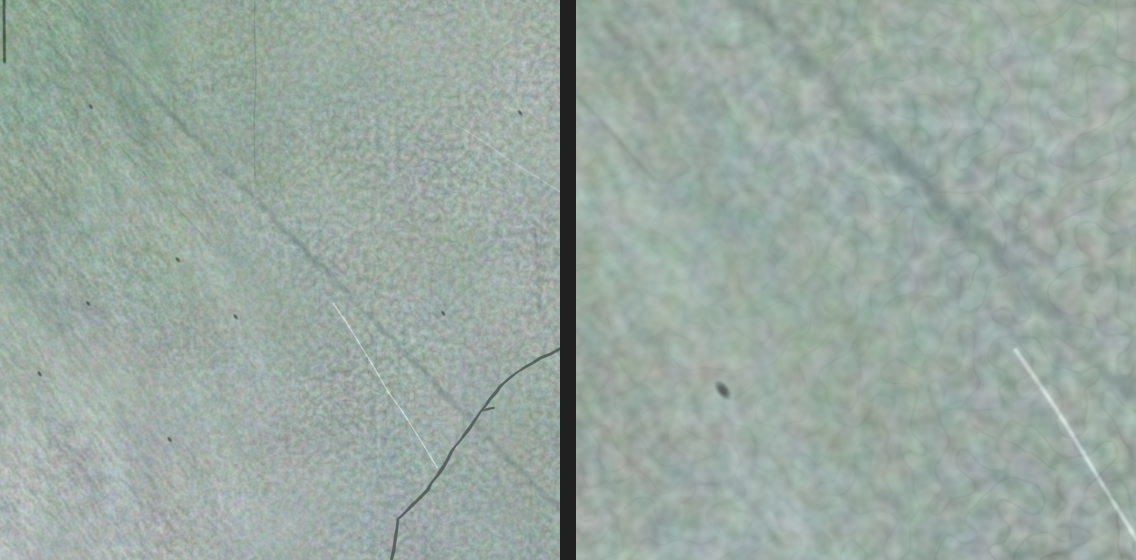
Left: the whole. Right: its middle third, enlarged.
A Shadertoy shader for this texture:

```glsl
// Weathered grey-green stone: fine mottled grain over slow colour gradients,
// brushed diagonally on the left, crossed by a blurred dark vein,
// pale scratches, sparse flecks and one sharp branching crack.

float hash(vec2 p) {
    vec3 q = fract(vec3(p.xyx) * 0.1031);
    q += dot(q, q.yzx + 33.33);
    return fract((q.x + q.y) * q.z);
}

vec2 gradient(vec2 cell) {
    float angle = 6.2832 * hash(cell);
    return vec2(cos(angle), sin(angle));
}

// Gradient noise, roughly -0.7 to 0.7
float noise(vec2 p) {
    vec2 i = floor(p), f = fract(p), e = vec2(0.0, 1.0);
    vec2 u = f * f * f * (f * (f * 6.0 - 15.0) + 10.0);
    float low = mix(dot(gradient(i), f), dot(gradient(i + e.yx), f - e.yx), u.x);
    float high = mix(dot(gradient(i + e.xy), f - e.xy), dot(gradient(i + e.yy), f - e.yy), u.x);
    return mix(low, high, u.y);
}

float fbm(vec2 p) {
    float sum = 0.0, amp = 1.0;
    for (int k = 0; k < 4; k++) {
        sum += amp * noise(p);
        p = mat2(1.6, 1.2, -1.2, 1.6) * p + 17.3;
        amp *= 0.55;
    }
    return sum;
}

// Coordinates across and along a direction
vec2 align(vec2 p, vec2 dir) {
    return vec2(dot(p, vec2(-dir.y, dir.x)), dot(p, dir));
}

float segment(vec2 p, vec2 a, vec2 b) {
    vec2 ab = b - a;
    return length(p - a - ab * clamp(dot(p - a, ab) / dot(ab, ab), 0.0, 1.0));
}

float stroke(float dist, float halfWidth, float blur) {
    return 1.0 - smoothstep(halfWidth - blur, halfWidth + blur, dist);
}

// Slow colour change between the four corners
vec3 baseColor(vec2 p) {
    vec3 green = vec3(0.535, 0.635, 0.565), silver = vec3(0.645, 0.69, 0.665);
    vec3 pink = vec3(0.675, 0.705, 0.70), cool = vec3(0.60, 0.655, 0.64);
    vec2 t = smoothstep(-0.1, 1.1, p + 0.12 * vec2(noise(p * 3.0), noise(p * 3.0 + 40.0)));
    return mix(mix(pink, cool, t.x), mix(green, silver, t.x), t.y);
}

// Fine grain: worm-like on the right, brushed strokes on the left
float grain(vec2 p, float brushed) {
    vec2 warped = p + 0.005 * vec2(noise(p * 45.0), noise(p * 45.0 + 80.0));
    vec2 brush = align(warped, normalize(vec2(0.58, -0.81)));
    float worm = noise(warped * 85.0);
    float strokes = noise(brush * vec2(115.0, 38.0));
    float lines = stroke(abs(noise(warped * 58.0 + 9.0)), 0.05, 0.06);
    float body = mix(worm, 0.35 * worm + 0.85 * strokes, brushed);
    return 0.12 * body + 0.06 * noise(p * 165.0) - 0.035 * lines * (1.0 - 0.6 * brushed);
}

// Sparse short dark flecks, at most one per cell
float flecks(vec2 p, float cells) {
    vec2 id = floor(p * cells);
    vec2 offset = 0.25 + 0.5 * vec2(hash(id + 3.1), hash(id + 7.7));
    vec2 q = align((fract(p * cells) - offset) / cells, normalize(vec2(0.6, -0.8)));
    return step(0.86, hash(id + 21.0)) * stroke(length(q * vec2(1.0, 0.55)), 0.0026, 0.0018);
}

float crack(vec2 p) {
    vec2 path[8] = vec2[8](vec2(1.01, 0.382), vec2(0.94, 0.346), vec2(0.892, 0.311), vec2(0.861, 0.268),
        vec2(0.814, 0.203), vec2(0.765, 0.125), vec2(0.712, 0.073), vec2(0.698, -0.01));
    vec2 q = p + 0.004 * vec2(noise(p * 32.0), noise(p * 32.0 + 50.0));
    float dist = segment(q, vec2(0.861, 0.266), vec2(0.882, 0.272));
    for (int k = 0; k < 7; k++) dist = min(dist, segment(q, path[k], path[k + 1]));
    return stroke(dist, 0.0024 + 0.0012 * noise(p * 40.0), 0.0015);
}

// Smudged line running from upper left to lower right
float vein(vec2 p) {
    vec2 q = align(p - vec2(0.273, 0.83), normalize(vec2(0.70, -0.714)));
    float along = q.y;
    float dist = abs(q.x + 0.006 * noise(vec2(along * 14.0, 2.0)) + 0.006 * noise(p * 70.0));
    float strength = 0.55 + 0.5 * noise(vec2(along * 9.0, 6.0)) + 0.5 * noise(p * 60.0);
    float fade = smoothstep(-0.24, 0.05, along);
    return clamp(strength, 0.0, 1.0) * (0.4 + 0.6 * fade) * stroke(dist, 0.005, 0.005);
}

void mainImage(out vec4 fragColor, in vec2 fragCoord) {
    vec2 p = fragCoord / iResolution.xy;
    float brushed = 1.0 - smoothstep(0.2, 0.65, p.x + 0.25 * noise(p * 4.0));
    vec3 color = baseColor(p);

    // Broad mottling, brushed bands and grain
    vec2 band = align(p, normalize(vec2(0.45, -0.89)));
    color += 0.035 * fbm(p * 6.0) + 0.055 * brushed * fbm(band * vec2(15.0, 3.5));
    color += grain(p, brushed) * (0.85 + 0.5 * noise(p * 5.0 + 30.0));

    // Faint pink-green and blue-yellow tints
    color += vec3(0.035, -0.02, 0.012) * (noise(p * 55.0 + 11.0) + 0.6 * noise(p * 9.0));
    color += vec3(-0.012, 0.0, 0.04) * (noise(p * 48.0 + 70.0) + 0.7 * noise(p * 8.0 + 5.0));

    // Vein, soft straight lines and dark left edge
    color = mix(color, vec3(0.40, 0.47, 0.46), 0.62 * vein(p));
    float wobble = 0.003 * noise(p * 12.0);
    color -= 0.07 * stroke(segment(p + wobble, vec2(0.456, 1.02), vec2(0.455, 0.68)), 0.0012, 0.0015);
    color -= 0.06 * stroke(segment(p + wobble, vec2(0.21, 0.74), vec2(0.38, 0.56)), 0.001, 0.002);
    color -= 0.07 * stroke(segment(p + wobble, vec2(0.955, 0.60), vec2(0.965, 0.44)), 0.003, 0.005);
    color -= 0.28 * stroke(segment(p, vec2(0.007, 1.02), vec2(0.008, 0.89)), 0.0025, 0.002);

    // Pale scratches, flecks and crack
    color += 0.16 * stroke(segment(p + wobble, vec2(0.595, 0.458), vec2(0.781, 0.165)), 0.0012, 0.0013);
    color += 0.08 * stroke(segment(p + wobble, vec2(0.81, 0.78), vec2(1.02, 0.645)), 0.0012, 0.0018);
    color = mix(color, vec3(0.25, 0.28, 0.27), 0.75 * flecks(p, 8.0));
    color = mix(color, vec3(0.29, 0.33, 0.32), 0.85 * crack(p));
    fragColor = vec4(clamp(color, 0.0, 1.0), 1.0);
}
```
